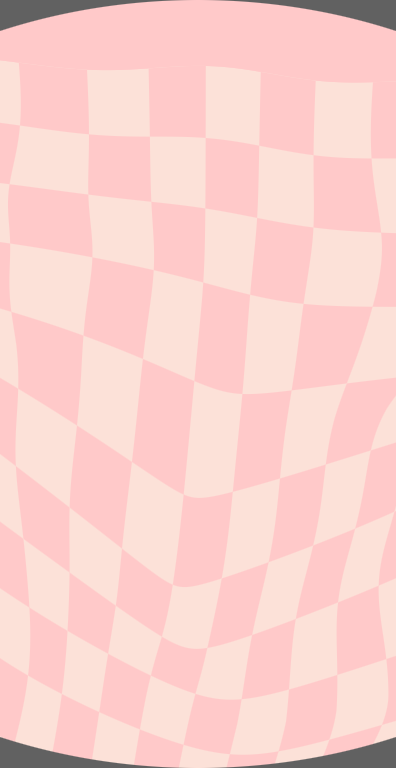
Reproduce this pattern procedurally as a Shadertoy shader.

```glsl
// Warped two-tone checkerboard under a plain band, cut off by a wide oval.
// A smooth sheet maps grid coordinates to the canvas; Newton steps invert it
// so that each pixel finds its own place in the grid.

const float PI = 3.14159265;
const vec2 CANVAS = vec2(3.96, 7.68);   // width and height in canvas units
const vec3 PINK = vec3(1.0, 0.788, 0.788);
const vec3 CREAM = vec3(0.99, 0.882, 0.847);
const vec3 GREY = vec3(0.38);

float bump(float x, float centre, float width) {
    float d = (x - centre) / width;
    return exp(-d * d);
}

// Rounded version of max(x, 0)
float softRamp(float x, float radius) {
    return 0.5 * (x + sqrt(x * x + radius * radius));
}

// Horizontal place of a grid point: a cubic across each row
float sheetX(float u, float v) {
    float w = u - 3.0;
    float middle = 2.06 - 0.11 * softRamp(v - 3.0, 0.5);
    float spacing = 0.557 - 0.015 * v - 0.045 * bump(v, 3.0, 0.8) + 0.035 * bump(v, 5.7, 1.0);
    float lean = -0.011 - 0.006 * bump(v, 4.0, 1.0) + 0.026 * bump(v, 8.9, 1.8);
    float flare = max(0.0035 - 0.0009 * v, -0.0005) + 0.0145 * bump(v, 2.9, 1.4);
    return middle + w * (spacing + w * (lean + w * flare));
}

// Vertical place, downwards: each row sags to a rounded low point
float sheetY(float u, float v) {
    float left = 0.645 + 0.682 * v - 0.26 * bump(v, 3.5, 2.2);
    float fall = 0.025 + 0.013 * v + 0.014 * min(v, 2.0) + 0.29 * bump(v, 5.75, 2.0);
    float rise = mix(0.05, -0.17, smoothstep(1.5, 6.0, v));
    float low = min(3.05 + 0.27 * (v - 5.6) * (v - 5.6), 5.2);
    float sag = fall * u - (fall - rise) * softRamp(u - low, 0.45 * (low - 2.4));
    float ripple = 0.045 * sin(1.5 * u) * bump(v, 0.0, 2.0);
    return left + sag + ripple;
}

vec2 sheet(vec2 g) {
    return vec2(sheetX(g.x, g.y), sheetY(g.x, g.y));
}

// Grid coordinates of a canvas point
vec2 gridAt(vec2 p) {
    const float E = 0.01;
    vec2 g = (p - vec2(0.1, 0.64)) / vec2(0.57, 0.70);
    for (int i = 0; i < 10; i++) {
        vec2 here = sheet(g);
        mat2 slope = mat2(sheet(g + vec2(E, 0.0)) - here,
                          sheet(g + vec2(0.0, E)) - here) / E;
        g += clamp(inverse(slope) * (p - here), -0.8, 0.8);
    }
    return g;
}

// Alternating +1 / -1 bands with smooth edges
float bands(float t, float blur) {
    return clamp(2.0 * sin(PI * t) / (PI * blur), -1.0, 1.0);
}

// Coverage of the inside of an ellipse
float ovalMask(vec2 p, vec2 radii) {
    float d = length(p / radii) - 1.0;
    return clamp(0.5 - d / fwidth(d), 0.0, 1.0);
}

void mainImage(out vec4 fragColor, in vec2 fragCoord) {
    vec2 uv = fragCoord / iResolution.xy;
    vec2 p = vec2(uv.x, 1.0 - uv.y) * CANVAS;

    // Checks, only below the first row line
    vec2 grid = gridAt(p);
    vec2 blur = max(fwidth(grid), vec2(1e-4));
    float check = 0.5 - 0.5 * bands(grid.x, blur.x) * bands(grid.y, blur.y);
    check *= clamp(0.5 + grid.y / blur.y, 0.0, 1.0);
    vec3 color = mix(PINK, CREAM, check);

    // Oval frame
    float inside = ovalMask(p - 0.5 * CANVAS, vec2(5.03, 3.84));
    fragColor = vec4(mix(GREY, color, inside), 1.0);
}
```
